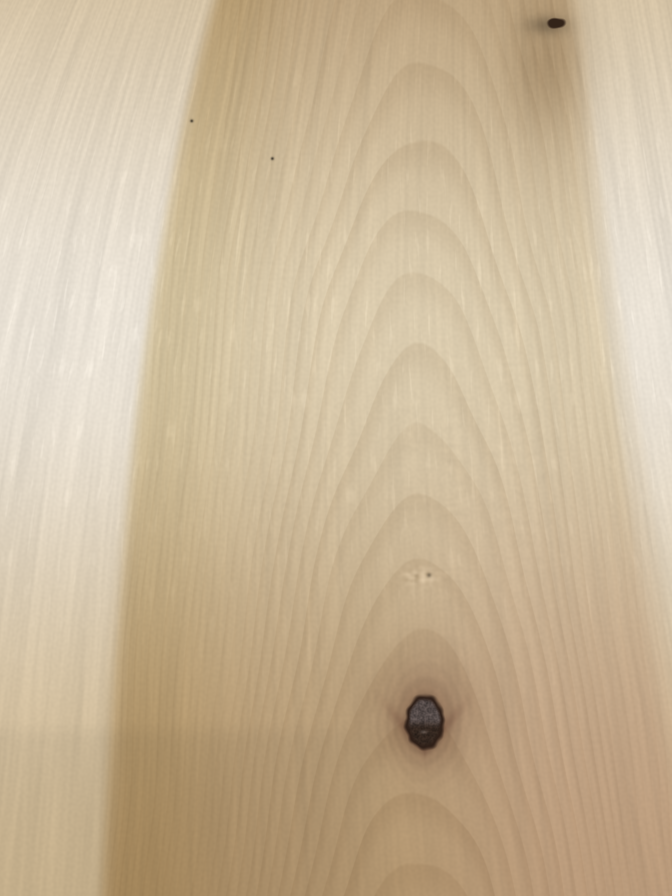
A Shadertoy shader for this texture:

```glsl
// Pale wooden board: cathedral growth rings between two bands of light sapwood,
// with one large knot, a small knot and a pin knot. Rings are contours of a
// parabolic field; fibres are gradient noise stretched along the board.

#define RING_FREQ 12.4
#define RING_BEND 18.0
#define RING_DEPTH 0.055
#define FIBRE_DEPTH 0.065
#define RIPPLE_DEPTH 0.035
#define GLOW_HEIGHT 0.63
#define GLOW_SPREAD 0.36
#define KNOT_POS vec2(0.474, 0.194)
#define SMALL_KNOT_POS vec2(0.621, 0.974)
#define PIN_KNOT_POS vec2(0.470, 0.356)

float hash(vec2 p) {
    vec3 q = fract(vec3(p.xyx) * 0.1031);
    q += dot(q, q.yzx + 33.33);
    return fract((q.x + q.y) * q.z);
}

float cornerSlope(vec2 cell, vec2 offset) {
    float angle = 6.2832 * hash(cell);
    return dot(vec2(cos(angle), sin(angle)), offset);
}

// Gradient noise, roughly -0.7 to 0.7
float noise(vec2 p) {
    vec2 i = floor(p), f = fract(p);
    vec2 u = f * f * f * (f * (f * 6.0 - 15.0) + 10.0);
    vec2 e = vec2(1.0, 0.0);
    return mix(mix(cornerSlope(i, f), cornerSlope(i + e, f - e), u.x),
               mix(cornerSlope(i + e.yx, f - e.yx), cornerSlope(i + 1.0, f - 1.0), u.x), u.y);
}

// Soft elliptical spot: 1 at the centre, fading outwards
float spot(vec2 p, vec2 centre, vec2 radius) {
    vec2 d = (p - centre) / radius;
    return exp(-dot(d, d));
}

// Growth ring: slow darkening, then a sharp edge
float growthRing(float phase) {
    float s = fract(phase), w = clamp(fwidth(phase) * 1.5, 0.06, 0.5);
    float line = smoothstep(0.35, 1.0 - w, s) * (1.0 - smoothstep(1.0 - w, 1.0, s));
    return line * (0.45 + 0.75 * hash(vec2(floor(phase), 7.0)));
}

// Filled ellipse with a slightly ragged, smoothed edge
float ellipse(vec2 d, vec2 radius, float ragged) {
    float r = length(d / radius) + ragged * noise(d * 90.0);
    float w = 0.06 + 1.0 / (iResolution.y * min(radius.x, radius.y));
    return 1.0 - smoothstep(1.0 - w, 1.0 + w, r);
}

vec3 paintKnot(vec3 col, vec2 p) {
    vec2 d = p - KNOT_POS;
    // Stained halo, with wings and a tail of bent grain
    col *= 1.0 - vec3(0.12, 0.16, 0.17) * spot(d, vec2(0.0, 0.018), vec2(0.062, 0.060));
    col *= 1.0 - vec3(0.22, 0.27, 0.27) * spot(d, vec2(0.0, -0.003), vec2(0.030, 0.042));
    float bend = length(d * vec2(1.3, 1.0)) + 0.25 * abs(d.x);
    float grain = sin(bend * 420.0 + 4.0 * noise(p * 25.0));
    col *= 1.0 - 0.03 * grain * spot(d, vec2(0.0), vec2(0.055, 0.060));
    float wing = exp(-pow((d.y + 0.030 - 1.1 * abs(d.x)) / 0.009, 2.0));
    col *= 1.0 - vec3(0.13, 0.18, 0.18) * wing * smoothstep(0.062, 0.012, abs(d.x));
    // Bark rim, greyish core, darker lower half
    col = mix(col, vec3(0.18, 0.12, 0.09), ellipse(d, vec2(0.0215, 0.030), 0.12));
    vec3 core = mix(vec3(0.20, 0.15, 0.12), vec3(0.33, 0.29, 0.28), smoothstep(-0.008, 0.004, d.y));
    core *= 1.0 + 0.35 * noise(d * 180.0) + 0.25 * noise(d * 400.0);
    col = mix(col, core, ellipse(d, vec2(0.0175, 0.025), 0.08));
    return col + 0.16 * spot(d, vec2(-0.001, -0.011), vec2(0.004, 0.002));
}

vec3 paintSmallMarks(vec3 col, vec2 p) {
    // Small knot and its smoky stain
    vec2 d = p - SMALL_KNOT_POS;
    col *= 1.0 - vec3(0.13, 0.16, 0.20) * spot(d, vec2(-0.012, -0.045), vec2(0.045, 0.085));
    col *= 1.0 - 0.25 * spot(d, vec2(-0.010, -0.002), vec2(0.022, 0.010));
    col = mix(col, vec3(0.20, 0.14, 0.10), ellipse(d, vec2(0.0095, 0.0055), 0.3));
    // Pin knot: pale fleck with dark specks
    d = p - PIN_KNOT_POS;
    float mottle = noise(d * vec2(110.0, 150.0));
    col += (0.05 + 0.22 * mottle) * spot(d, vec2(0.0), vec2(0.017, 0.010));
    col *= 1.0 - 0.3 * spot(d, vec2(0.009, 0.002), vec2(0.0025));
    // Two stray pinholes
    float holes = spot(p, vec2(0.214, 0.865), vec2(0.0018)) + spot(p, vec2(0.304, 0.823), vec2(0.0018));
    return col * (1.0 - 0.6 * holes);
}

void mainImage(out vec4 fragColor, in vec2 fragCoord) {
    vec2 p = fragCoord / iResolution.y;
    float y = p.y;

    // Heartwood borders; "across" runs 0 to 1 between them
    float left = 0.115 + 0.05 * y + 0.075 * y * y * y;
    float right = 0.79 - 0.20 * y + 0.05 * y * y;
    float across = (p.x - left) / (right - left);
    float wobble = 0.012 * noise(vec2(across * 30.0, y * 3.0));
    float heart = smoothstep(-0.025, 0.025, across + wobble)
                * (1.0 - smoothstep(0.955, 1.045, across + wobble));

    // Base colours under a broad band of light
    float glow = exp(-pow((y - GLOW_HEIGHT) / GLOW_SPREAD, 2.0));
    vec3 heartwood = mix(vec3(0.69, 0.575, 0.425), vec3(0.855, 0.795, 0.68), glow);
    vec3 sapwood = mix(vec3(0.79, 0.70, 0.55), vec3(0.915, 0.885, 0.835), glow);
    heartwood -= vec3(0.035, 0.04, 0.065) * exp(-pow((across - 0.04) / 0.16, 2.0));
    heartwood += vec3(0.03, 0.02, 0.045) * smoothstep(0.45, 0.8, across) * (1.0 - smoothstep(0.1, 0.6, y));
    vec3 col = mix(sapwood, heartwood, heart);
    col *= 1.0 - 0.04 * (1.0 - smoothstep(0.17, 0.20, y)) * (1.0 - smoothstep(0.36, 0.46, p.x));

    // Cathedral arches, straightening into vertical grain
    float dx = p.x - 0.469 + 0.012 * noise(p * vec2(7.0, 5.0));
    float field = y + RING_BEND * dx * dx + 0.025 * noise(p * vec2(14.0, 5.0));
    float ringFade = heart * (1.0 - 0.6 * smoothstep(0.10, 0.28, abs(dx)));
    col *= 1.0 - RING_DEPTH * vec3(0.8, 1.0, 1.25) * growthRing(field * RING_FREQ + 0.42) * ringFade;

    // Long fibres at three widths, then short bright pores
    float fibre = 0.5 * noise(vec2(across * 17.0, y * 1.2)) + 0.6 * noise(vec2(across * 52.0, y * 2.0))
                + 0.6 * noise(vec2(across * 120.0, y * 7.0));
    col *= 1.0 + FIBRE_DEPTH * fibre * mix(1.0, 0.6, spot(p, vec2(0.48, 0.4), vec2(0.14, 0.6)));
    col += 0.035 * glow * smoothstep(0.2, 0.6, noise(vec2(across * 95.0, y * 28.0)));

    // Crosswise ripples in the middle columns
    float column = smoothstep(-0.1, 0.35, noise(vec2(p.x * 22.0, y * 1.5)));
    float ripple = noise(vec2(p.x * 32.0, y * 120.0 + 2.0 * noise(p * 15.0)));
    col *= 1.0 + RIPPLE_DEPTH * ripple * column * spot(p, vec2(0.47, 0.50), vec2(0.18, 0.28));
    col *= 1.0 + 0.022 * noise(p * 230.0);

    col = paintKnot(paintSmallMarks(col, p), p);
    fragColor = vec4(clamp(col, 0.0, 1.0), 1.0);
}
```
